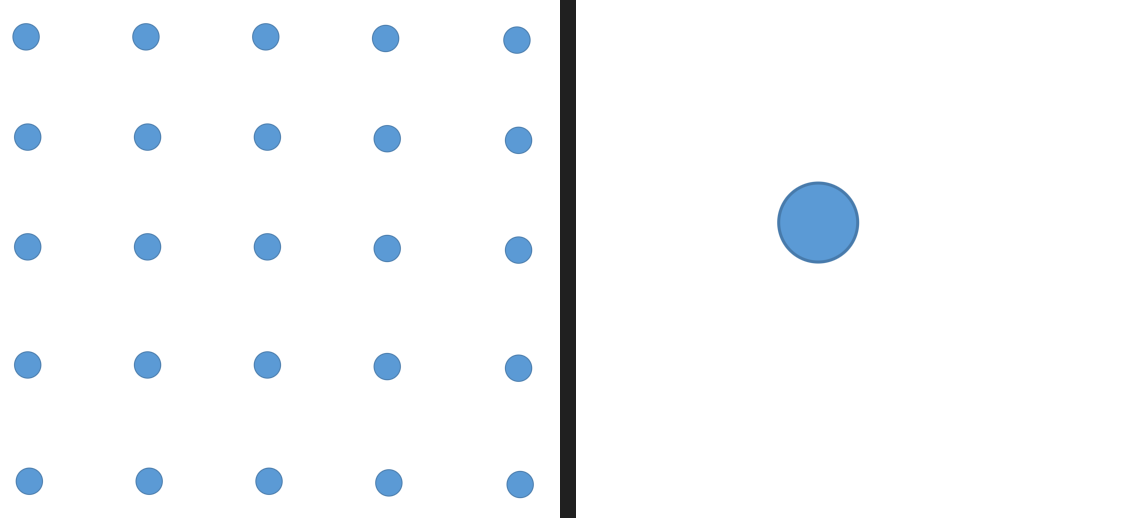
Left: the whole. Right: its middle third, enlarged.
Write a Shadertoy shader that draws this pattern.

```glsl
// Centre of a dot: uneven row spacing, a wider last column, slight drift
vec2 dotCentre(int column, int row) {
    float rowHeights[5] = float[5](0.0658, 0.2448, 0.4408, 0.6517, 0.8594);
    float c = float(column);
    float wideGap = column == 4 ? 0.0205 : 0.0;
    float rowShift = row == 0 ? -0.0029 : (row == 4 ? 0.0029 : 0.0);
    float columnDrop = 0.0029 * max(c - 2.0, 0.0);
    return vec2(0.0495 + 0.214 * c + wideGap + rowShift, rowHeights[row] + columnDrop);
}

void mainImage(out vec4 fragColor, in vec2 fragCoord) {
    // Canvas widths, measured from the top left
    vec2 p = vec2(fragCoord.x, iResolution.y - fragCoord.y) / iResolution.x;
    float soft = 0.75 / iResolution.x;

    // Distance to the nearest dot edge
    float edge = 1.0;
    for (int row = 0; row < 5; row++) {
        for (int column = 0; column < 5; column++) {
            edge = min(edge, length(p - dotCentre(column, row)) - 0.0244);
        }
    }

    // Blue fill with a thin darker rim on white
    vec3 fill = vec3(0.357, 0.604, 0.835);
    vec3 rim = vec3(0.28, 0.48, 0.67);
    vec3 disc = mix(fill, rim, smoothstep(-soft, soft, edge + 0.0018));
    vec3 color = mix(disc, vec3(1.0), smoothstep(-soft, soft, edge));
    fragColor = vec4(color, 1.0);
}
```
